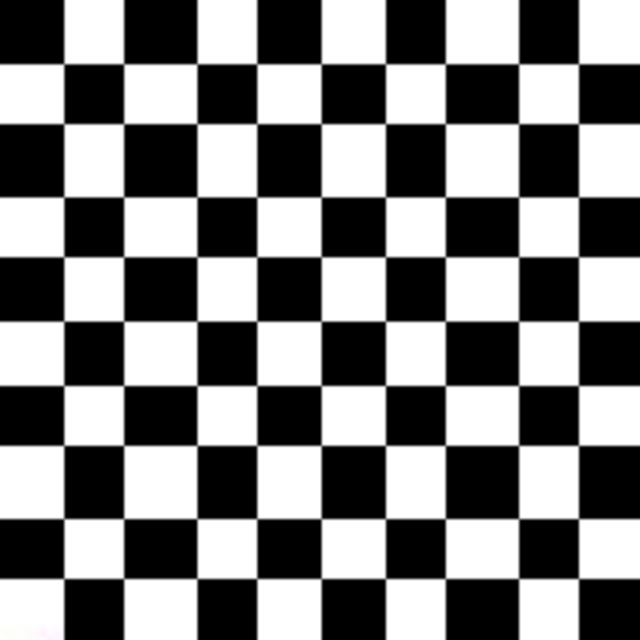
Write a Shadertoy shader that draws this pattern.

```glsl
#define EDGES 9          // cell borders along each axis
#define GROUP 5          // cells after which the spacing repeats
#define GROUP_SIZE 0.5026
#define WIDEN 0.007      // outward shift of the wide cell's borders
#define SOFTNESS 0.0036  // half width of the grey border blend
#define STAIN 0.10

// Position of the k-th border, with the middle cell of each group widened
float borderAt(int k) {
    int slot = k % GROUP;
    float shift = slot == 2 ? -WIDEN : slot == 3 ? WIDEN : 0.0;
    return GROUP_SIZE * float(k) / float(GROUP) + shift;
}

// Alternates between +1 and -1, flipping smoothly at every border
vec2 alternate(vec2 p, float blend) {
    vec2 wave = vec2(1.0);
    for (int k = 1; k <= EDGES; k++) {
        float border = borderAt(k);
        wave *= 1.0 - 2.0 * smoothstep(border - blend, border + blend, p);
    }
    return wave;
}

float hash(vec2 p) {
    return fract(sin(dot(p, vec2(127.1, 311.7))) * 43758.55);
}

float noise(vec2 p) {
    vec2 cell = floor(p), f = fract(p);
    f = f * f * (3.0 - 2.0 * f);
    return mix(mix(hash(cell), hash(cell + vec2(1, 0)), f.x),
               mix(hash(cell + vec2(0, 1)), hash(cell + vec2(1, 1)), f.x), f.y);
}

// Faint colour fringe in the lower left corner
vec3 cornerStain(vec2 uv) {
    float fade = (1.0 - smoothstep(0.005, 0.03, uv.y))
               * (1.0 - smoothstep(0.09, 0.125, uv.x));
    vec3 tint = mix(vec3(-0.2, -0.1, -0.5), vec3(0.3, -1.0, 0.4),
                    smoothstep(0.04, 0.08, uv.x));
    return STAIN * fade * noise(uv * 90.0) * tint;
}

void mainImage(out vec4 fragColor, in vec2 fragCoord) {
    vec2 uv = fragCoord / iResolution.xy;
    float pixel = 1.0 / min(iResolution.x, iResolution.y);

    // Checks, counted from the top left
    vec2 wave = alternate(vec2(uv.x, 1.0 - uv.y), max(SOFTNESS, pixel));
    vec3 color = vec3(0.5 - 0.5 * wave.x * wave.y);

    color += cornerStain(uv);
    fragColor = vec4(clamp(color, 0.0, 1.0), 1.0);
}
```
